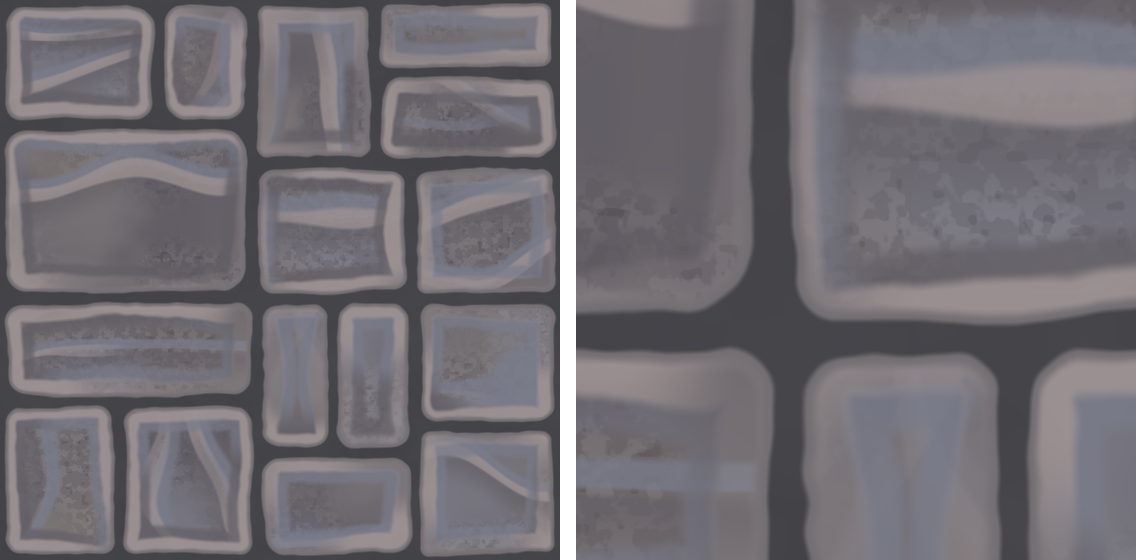
Left, the full canvas; right, a detail of the centre.
Write a WebGL 2 fragment shader that draws this texture.

```glsl
#version 300 es
precision highp float;
// Hand-painted wall of rounded grey stone blocks with pale worn edges and dark joints.

uniform vec2 u_resolution;
out vec4 fragColor;

const vec3 JOINT = vec3(0.265, 0.265, 0.285);
const vec3 DARK  = vec3(0.385, 0.368, 0.395);
const vec3 MID   = vec3(0.455, 0.435, 0.450);
const vec3 WARM  = vec3(0.510, 0.475, 0.465);
const vec3 COOL  = vec3(0.475, 0.485, 0.545);
const vec3 PALE  = vec3(0.610, 0.568, 0.572);

const float LAYOUT_SEED = 0.37;
const float SMALL_AREA  = 0.035;  // blocks below this are never split
const float LARGE_AREA  = 0.190;  // blocks above this are always split
const float JOINT_HALF  = 0.0105;
const float EDGE_SOFT   = 0.0022;
const float WOBBLE      = 0.011;
const float GRAIN_SCALE = 105.0;
const float GRAIN_DEPTH = 0.045;

float hash(vec2 p) {
    return fract(sin(dot(p, vec2(127.1, 311.7))) * 43758.5453);
}

float noise(vec2 p) {
    vec2 i = floor(p), f = fract(p);
    f = f * f * (3.0 - 2.0 * f);
    return mix(mix(hash(i), hash(i + vec2(1, 0)), f.x),
               mix(hash(i + vec2(0, 1)), hash(i + vec2(1, 1)), f.x), f.y);
}

float fbm(vec2 p) {
    return 0.55 * noise(p) + 0.3 * noise(p * 2.1 + 7.3) + 0.15 * noise(p * 4.3 + 2.9);
}

// Splits the canvas into random blocks; returns centre and half size.
vec4 findBlock(vec2 p, out float seed) {
    vec2 lo = vec2(0.0), hi = vec2(1.0);
    seed = LAYOUT_SEED;
    for (int i = 0; i < 7; i++) {
        vec2 size = hi - lo;
        float limit = mix(SMALL_AREA, LARGE_AREA, hash(vec2(seed, 1.3)));
        if (size.x * size.y < limit) break;
        float ratio = mix(0.36, 0.64, hash(vec2(seed, 2.7)));
        vec2 cut = mix(lo, hi, ratio);
        float side;
        if (size.x > size.y * mix(0.8, 1.2, hash(vec2(seed, 4.1)))) {
            side = step(cut.x, p.x);
            if (side > 0.5) lo.x = cut.x; else hi.x = cut.x;
        } else {
            side = step(cut.y, p.y);
            if (side > 0.5) lo.y = cut.y; else hi.y = cut.y;
        }
        seed = hash(vec2(seed, side + 5.1));
    }
    return vec4(0.5 * (lo + hi), 0.5 * (hi - lo));
}

float roundedBox(vec2 p, vec2 halfSize, float radius) {
    vec2 d = abs(p) - halfSize + radius;
    return length(max(d, 0.0)) + min(max(d.x, d.y), 0.0) - radius;
}

// Broad tonal patches with fine mottled grain.
vec3 stoneBody(vec2 q, vec2 shift) {
    vec3 col = mix(DARK, MID, smoothstep(0.25, 0.65, fbm(q * 6.0 + shift)));
    col = mix(col, WARM, 0.6 * smoothstep(0.5, 0.78, noise(q * 5.0 + shift + 11.0)));
    col = mix(col, COOL, 0.5 * smoothstep(0.52, 0.8, noise(q * 5.0 + shift + 23.0)));
    float patches = smoothstep(0.28, 0.65, noise(q * 8.0 + shift + 31.0));
    float grain = fbm(q * GRAIN_SCALE + shift);
    col += GRAIN_DEPTH * patches * (smoothstep(0.46, 0.6, grain) - 0.45);
    float pits = smoothstep(0.74, 0.84, noise(q * GRAIN_SCALE * 1.3 + shift + 5.0));
    return col - 0.04 * pits * patches;
}

// Curved creases: pale crest, cool face on one side, shade on the other.
vec3 addCreases(vec3 col, vec2 q, vec2 halfSize, float seed, vec2 shift) {
    vec2 axes = halfSize.x > halfSize.y ? q.yx : q;
    float reach = min(halfSize.x, halfSize.y);
    float room = smoothstep(0.05, 0.10, reach);
    for (int k = 0; k < 2; k++) {
        float id = float(k);
        float present = room * step(0.3, hash(vec2(seed, 6.0 + id)));
        float offset = (id - 0.5) * reach * mix(0.5, 1.1, hash(vec2(seed, 8.0 + id)));
        float lean = hash(vec2(seed, 10.0 + id)) - 0.5;
        vec2 spot = q + shift + 13.0 * id;
        float d = axes.x - offset + lean * axes.y + 0.13 * (noise(spot * 6.0) - 0.5);
        float width = mix(0.002, 0.017, noise(spot * 9.0));
        float fade = present * smoothstep(0.25, 0.6, noise(spot * 5.0 + 3.0));
        float shade = smoothstep(-0.075, -0.012, d) * (1.0 - smoothstep(-0.008, 0.0, d));
        float face = smoothstep(0.0, 0.006, d) * (1.0 - smoothstep(width + 0.016, width + 0.028, d));
        float crest = 1.0 - smoothstep(width, width + 0.007, abs(d));
        col = mix(col, DARK, 0.6 * present * shade);
        col = mix(col, COOL, 0.8 * present * face);
        col = mix(col, PALE, 0.8 * fade * crest);
    }
    return col;
}

// Worn border: pale band of varying width with a cool inner stroke.
vec3 addRim(vec3 col, vec2 q, float depth, vec2 shift) {
    float width = mix(0.010, 0.034, noise(q * 8.0 + shift + 41.0));
    float wear = mix(0.2, 0.95, smoothstep(0.3, 0.62, noise(q * 6.0 + shift + 53.0)));
    float cool = smoothstep(0.45, 0.65, noise(q * 5.0 + shift + 67.0));
    float inner = smoothstep(width - 0.004, width + 0.004, depth)
                * (1.0 - smoothstep(width + 0.018, width + 0.030, depth));
    float band = smoothstep(0.002, 0.010, depth) * (1.0 - smoothstep(width, width + 0.009, depth));
    col = mix(col, MID, 1.0 - smoothstep(0.004, 0.014, depth));
    col = mix(col, mix(DARK, COOL, cool), 0.7 * inner);
    return mix(col, PALE, wear * band);
}

void main() {
    vec2 p = gl_FragCoord.xy / u_resolution;
    float seed;
    vec4 block = findBlock(p, seed);
    vec2 q = p - block.xy, shift = vec2(seed * 37.0, seed * 91.0);

    // Uneven block outline
    vec2 bend = vec2(noise(q * 11.0 + shift), noise(q * 11.0 + shift + 19.0)) - 0.5;
    float chips = 0.003 * (noise(q * 55.0 + shift) - 0.5);
    float radius = min(mix(0.016, 0.042, hash(vec2(seed, 3.3))), 0.4 * min(block.z, block.w));
    float dist = roundedBox(q + WOBBLE * bend, block.zw - JOINT_HALF, radius) + chips;

    vec3 stone = stoneBody(q, shift);
    stone = addCreases(stone, q, block.zw, seed, shift);
    stone = addRim(stone, q, -dist, shift);

    vec3 joint = JOINT + 0.025 * (fbm(p * 14.0) - 0.5);
    float cover = 1.0 - smoothstep(-EDGE_SOFT, EDGE_SOFT, dist);
    fragColor = vec4(mix(joint, stone, cover), 1.0);
}
```
